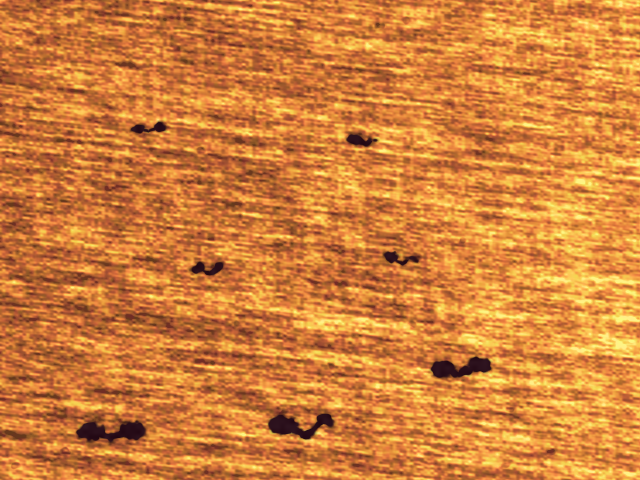
A Shadertoy shader for this texture:

```glsl
// Brushed copper plate with fine scratches, faint stains and ragged dark pits.

#define SLOPE 0.105          // downward tilt of the brushing
#define LONG_STREAK 0.42     // strength of each surface layer
#define SHORT_STREAK 0.42
#define FINE_STREAK 0.46
#define GRAIN 0.50
#define BLOTCH 0.30
#define LIGHT_SLOPE 0.75     // brightening from left to right
#define PIT_COUNT 7
#define PIT_SIZE 1.0
#define STAIN_COUNT 6
#define STAIN_DEPTH 1.1

float hash(vec2 p) {
    return fract(sin(dot(p, vec2(127.1, 311.7))) * 43758.5453);
}

// Value noise scaled to zero mean and about unit deviation
float noise(vec2 p) {
    vec2 cell = floor(p), f = fract(p);
    f = f * f * (3.0 - 2.0 * f);
    float low = mix(hash(cell), hash(cell + vec2(1, 0)), f.x);
    float high = mix(hash(cell + vec2(0, 1)), hash(cell + vec2(1, 1)), f.x);
    return (mix(low, high, f.y) - 0.5) * 4.66;
}

float segment(vec2 p, vec2 a, vec2 b) {
    vec2 ab = b - a;
    return length(p - a - ab * clamp(dot(p - a, ab) / dot(ab, ab), 0.0, 1.0));
}

// Copper ramp, from scratch shadow to glint
vec3 copper(float tone) {
    vec3 c = mix(vec3(0.42, 0.20, 0.13), vec3(0.61, 0.33, 0.18), smoothstep(-2.8, -1.5, tone));
    c = mix(c, vec3(0.75, 0.41, 0.20), clamp((tone + 1.5) / 0.86, 0.0, 1.0));
    c = mix(c, vec3(0.89, 0.51, 0.23), clamp((tone + 0.64) / 0.75, 0.0, 1.0));
    c = mix(c, vec3(0.96, 0.63, 0.27), clamp((tone - 0.11) / 0.75, 0.0, 1.0));
    c = mix(c, vec3(0.98, 0.80, 0.33), clamp((tone - 0.86) / 0.84, 0.0, 1.0));
    return mix(c, vec3(1.0, 0.95, 0.52), smoothstep(1.7, 3.0, tone));
}

// Brushed layers, stretched along the tilted direction
float brushedTone(vec2 p) {
    vec2 s = vec2(p.x, p.y + SLOPE * p.x);
    float tone = LONG_STREAK * noise(s * vec2(3.5, 105.0) + 7.3);
    tone += SHORT_STREAK * noise(s * vec2(14.0, 150.0) + 31.7);
    tone += FINE_STREAK * noise(s * vec2(48.0, 210.0) + 53.1);
    tone += GRAIN * noise(s * vec2(140.0, 185.0) + 11.9);
    tone += BLOTCH * noise(s * vec2(22.0, 42.0) + 83.4);
    return tone;
}

// Row of faint drooping smudges
float stains(vec2 p) {
    float mask = 0.0;
    for (int i = 0; i < STAIN_COUNT; i++) {
        float k = float(i);
        vec2 center = vec2(0.66 + 0.058 * k, 0.41 - 0.016 * k + 0.02 * hash(vec2(k, 4.0)));
        vec2 q = (p - center) / vec2(0.016, 0.036);
        q.x *= 1.0 - 0.3 * q.y;
        mask = max(mask, 1.0 - smoothstep(0.5, 1.5, length(q) + 0.22 * noise(p * 65.0)));
    }
    return mask;
}

// Signed distance to pits: two unequal lobes joined by a bent neck
float pits(vec2 p) {
    float ragged = 0.0022 * noise(p * 55.0 + 17.0) + 0.0013 * noise(p * 130.0);
    float d = 1.0;
    for (int i = 0; i < PIT_COUNT; i++) {
        float k = float(i);
        float height = pow(fract(0.755 * k + 0.05), 1.6);
        vec2 center = vec2(0.15 + 0.85 * fract(0.618 * k + 0.1), 0.09 + 0.87 * height);
        float size = PIT_SIZE * mix(1.0, 0.45, smoothstep(0.0, 0.45, height));
        vec2 q = (p - center) / size;
        vec2 left = vec2(-0.046, 0.018 * hash(vec2(k, 1.0)));
        vec2 right = vec2(0.044, 0.026 * hash(vec2(k, 2.0)));
        vec2 bend = vec2(0.02 * (hash(vec2(k, 3.0)) - 0.5), -0.009);
        float lobeA = length((q - left) * vec2(0.75, 1.0)) - 0.020;
        float lobeB = length((q - right) * vec2(0.75, 1.0)) - mix(0.014, 0.021, hash(vec2(k, 5.0)));
        float neck = min(segment(q, left, bend), segment(q, bend, right)) - 0.007;
        d = min(d, min(min(lobeA, lobeB), neck) * size);
    }
    return d + ragged;
}

// Sparse tiny dark flecks
float flecks(vec2 p) {
    vec2 grid = p * 11.0, cell = floor(grid);
    vec2 center = 0.25 + 0.5 * vec2(hash(cell + 3.0), hash(cell + 9.0));
    float r = length((fract(grid) - center) * vec2(0.7, 1.0)) + 0.018 * noise(p * 110.0);
    return step(0.86, hash(cell + 21.0)) * (1.0 - smoothstep(0.03, 0.09, r));
}

void mainImage(out vec4 fragColor, in vec2 fragCoord) {
    vec2 p = fragCoord / iResolution.y;

    // Uneven lamp light with a warm spot at the right
    float light = LIGHT_SLOPE * (p.x - 0.67) - 0.08;
    light += 0.6 * exp(-7.0 * dot(p - vec2(1.25, 0.36), p - vec2(1.25, 0.36)));

    float tone = brushedTone(p) + light;
    tone -= STAIN_DEPTH * stains(p) + 1.6 * flecks(p);
    vec3 color = copper(tone);
    color += vec3(0.012, -0.014, 0.010) * noise(p * 120.0 + 67.0);

    // Pits with a thin brown rim
    float d = pits(p);
    color *= mix(0.72, 1.0, smoothstep(0.0, 0.007, d));
    vec3 pitColor = vec3(0.16, 0.055, 0.10) + 0.012 * noise(p * 90.0);
    color = mix(pitColor, color, smoothstep(-0.002, 0.0025, d));

    fragColor = vec4(clamp(color, 0.0, 1.0), 1.0);
}
```
